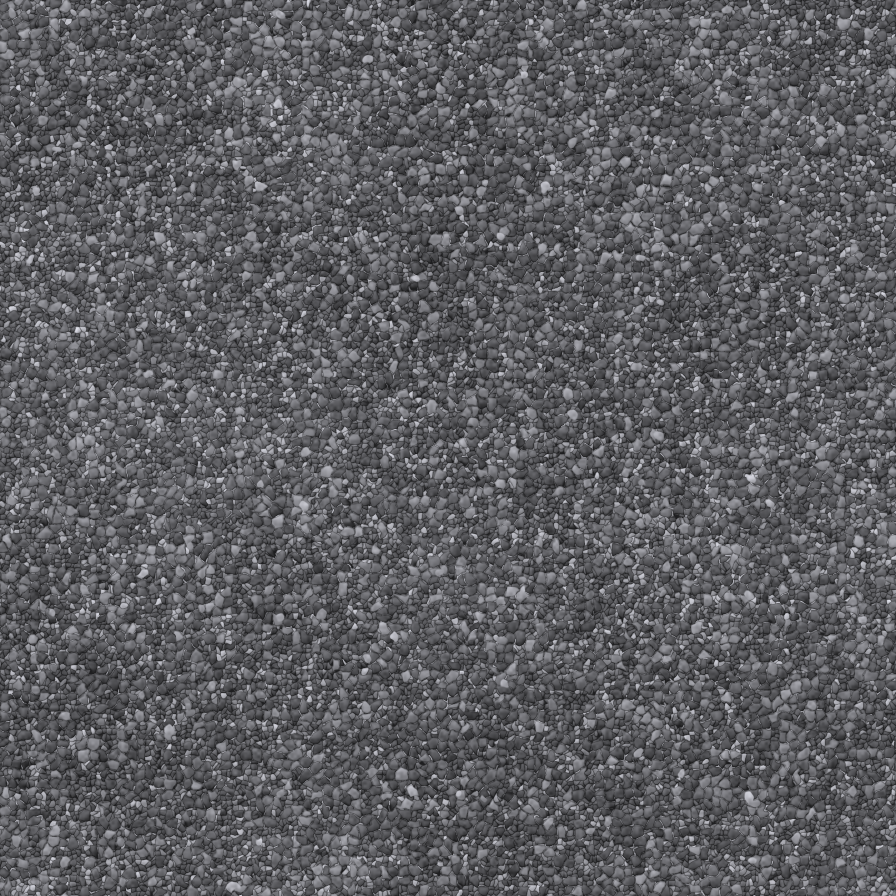
This texture is drawn by a Shadertoy shader. Its source:

```glsl
// Worn asphalt: packed grey stone chips, fine grit, dark gaps and a few pale pebbles.

const float CHIP_DENSITY = 92.0;     // cells across the canvas
const float GRIT_DENSITY = 178.0;
const float PEBBLE_DENSITY = 40.0;
const float DUST_DENSITY = 270.0;
const float CHIP_SHARE = 0.58;
const float PEBBLE_SHARE = 0.045;
const float GAP_SHADE = 0.52;        // brightness left between the stones
const float TILT_LIGHT = 0.17;       // shading across each stone
const float DUST_CONTRAST = 0.13;
const float PATCH_CONTRAST = 0.05;
const float OUTLINE_WARP = 0.0032;
const vec2 LIGHT_DIR = vec2(-0.35, 0.94);
const vec2 CHIP_TONES = vec2(0.325, 0.60);
const vec2 GRIT_TONES = vec2(0.335, 0.74);
const vec2 PEBBLE_TONES = vec2(0.53, 0.74);
const vec3 STONE_TINT = vec3(0.990, 0.993, 1.035);
const int SAMPLES = 2;               // antialiasing samples per axis

struct Stone {
    float body;   // 0 in the gap, 1 on the stone
    float tilt;   // offset from the centre towards the light
    vec2 cell;
    vec3 random;
};

// Integer hash: three values from 0 to 1 for a cell and a seed
vec3 hash3(vec2 cell, int seed) {
    uvec3 v = uvec3(ivec3(ivec2(cell), seed)) * 1664525u + 1013904223u;
    v.x += v.y * v.z; v.y += v.z * v.x; v.z += v.x * v.y;
    v ^= v >> 16u;
    v.x += v.y * v.z; v.y += v.z * v.x; v.z += v.x * v.y;
    return vec3(v >> 8u) / 16777216.0;
}

float valueNoise(vec2 p, int seed) {
    vec2 i = floor(p), f = fract(p);
    f = f * f * (3.0 - 2.0 * f);
    float low = mix(hash3(i, seed).x, hash3(i + vec2(1, 0), seed).x, f.x);
    float high = mix(hash3(i + vec2(0, 1), seed).x, hash3(i + vec2(1, 1), seed).x, f.x);
    return mix(low, high, f.y);
}

// Rotates an offset and squeezes it, so that stones are longer along one axis
vec2 stretch(vec2 offset, float angle, float ratio) {
    float c = cos(angle), s = sin(angle);
    return vec2(c * offset.x + s * offset.y, c * offset.y - s * offset.x)
         * vec2(1.0 / ratio, ratio);
}

// Nearest stone in a jittered grid of turned, elongated cells
Stone packedStones(vec2 p, int seed) {
    vec2 home = floor(p);
    float nearest = 9.0, second = 9.0;
    Stone stone = Stone(0.0, 0.0, home, vec3(0));
    for (int y = -1; y <= 1; y++)
    for (int x = -1; x <= 1; x++) {
        vec2 cell = home + vec2(x, y);
        vec3 place = hash3(cell, seed);
        vec3 random = hash3(cell, seed + 1);
        vec2 offset = p - cell - 0.1 - 0.8 * place.xy;
        float angle = 1.05 + 2.4 * (place.z - 0.5);
        float d = length(stretch(offset, angle, 1.05 + 0.22 * random.z));
        if (d < nearest) {
            second = nearest;
            nearest = d;
            stone.tilt = dot(offset, LIGHT_DIR);
            stone.cell = cell;
            stone.random = random;
        } else second = min(second, d);
    }
    stone.body = smoothstep(0.0, 0.34, second - nearest);
    return stone;
}

float shadeStone(Stone stone, vec2 tones, float skew) {
    float tone = mix(tones.x, tones.y, pow(stone.random.x, skew));
    return tone * mix(GAP_SHADE, 1.0, stone.body) + TILT_LIGHT * stone.tilt;
}

vec3 asphalt(vec2 uv) {
    // Ragged stone outlines
    vec2 warp = vec2(valueNoise(uv * 190.0, 11), valueNoise(uv * 190.0, 12)) - 0.5;
    vec2 p = uv + OUTLINE_WARP * warp;

    // Fine grit, partly covered by larger chips
    Stone grit = packedStones(p * GRIT_DENSITY, 21);
    Stone chip = packedStones(p * CHIP_DENSITY, 31);
    float patchiness = valueNoise(chip.cell / 13.0, 41) - 0.5;
    float chipCover = step(chip.random.y, CHIP_SHARE + 0.5 * patchiness);
    chipCover *= smoothstep(0.0, 0.25, chip.body);
    float grey = mix(shadeStone(grit, GRIT_TONES, 3.0),
                     shadeStone(chip, CHIP_TONES, 2.0), chipCover);

    // Sparse pale pebbles
    vec2 q = p * PEBBLE_DENSITY;
    vec3 place = hash3(floor(q), 51);
    vec3 random = hash3(floor(q), 52);
    vec2 offset = fract(q) - 0.5 - 0.36 * (place.xy - 0.5);
    float radius = mix(0.13, 0.24, random.y);
    float edge = length(stretch(offset, 6.28 * random.z, 1.15)) - radius;
    float pebble = step(place.z, PEBBLE_SHARE) * (1.0 - smoothstep(-0.04, 0.03, edge));
    float pale = mix(PEBBLE_TONES.x, PEBBLE_TONES.y, random.x) + 0.4 * dot(offset, LIGHT_DIR);
    grey = mix(grey, pale, pebble);

    // Dust grain and broad wear
    grey += DUST_CONTRAST * (valueNoise(uv * DUST_DENSITY, 61) - 0.5);
    grey += PATCH_CONTRAST * (valueNoise(uv * 6.0, 71) - 0.5);
    return max(grey, 0.12) * STONE_TINT;
}

void mainImage(out vec4 fragColor, in vec2 fragCoord) {
    vec3 sum = vec3(0);
    for (int y = 0; y < SAMPLES; y++)
    for (int x = 0; x < SAMPLES; x++) {
        vec2 shift = (vec2(x, y) + 0.5) / float(SAMPLES) - 0.5;
        sum += asphalt((fragCoord + shift) / iResolution.y);
    }
    fragColor = vec4(sum / float(SAMPLES * SAMPLES), 1.0);
}
```
